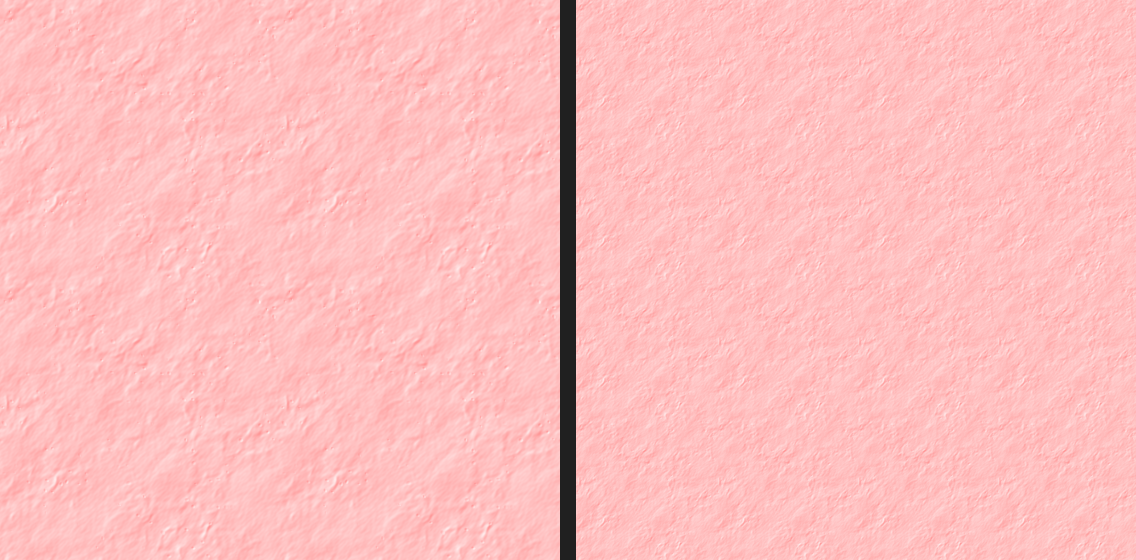
Left, the tile; right, the same tile 2 across and 2 down.
Reproduce this texture procedurally as a WebGL 1 fragment shader.

```glsl
precision highp float;
// Pink plaster wall: diagonal lumps, broken wrinkles, fine grain and small pits, lit from the upper left.

uniform vec2 u_resolution;

const vec3  PLASTER      = vec3(1.0, 0.752, 0.752);
const vec3  LIGHT_TINT   = vec3(0.0, 1.0, 1.0);   // red stays saturated
const vec2  LIGHT_DIR    = vec2(-0.8, 0.6);
const float TILES        = 2.0;    // repeats across the canvas
const float RELIEF       = 0.046;  // brightness per unit of slope
const float SLOPE_STEP   = 0.0027; // half the distance used to measure slope
const float MAX_SHADE    = 0.16;
const float TONE_DRIFT   = 0.028;
const float WARP         = 0.016;
const float WRINKLE      = 0.42;
const float WRINKLE_WIDTH = 0.2;
const float PIT_CELLS    = 34.0;
const float PIT_CHANCE   = 0.2;
const float PIT_DEPTH    = 2.0;    // relative to the pit radius
const float TAU          = 6.2831853;

float hash(vec2 p) {
  return fract(sin(dot(p, vec2(127.1, 311.7))) * 43758.5453);
}

vec2 wrapCell(vec2 cell, vec2 period) {
  return floor(mod(cell + 0.5, period));
}

float cornerValue(vec2 cell, vec2 offset, vec2 period, float seed) {
  float angle = TAU * hash(wrapCell(cell, period) + seed * 17.3);
  return dot(vec2(cos(angle), sin(angle)), offset);
}

// Gradient noise that wraps at a whole period.
float noise(vec2 q, vec2 period, float seed) {
  vec2 i = floor(q);
  vec2 f = q - i;
  vec2 u = f * f * f * (f * (f * 6.0 - 15.0) + 10.0);
  vec2 x = vec2(1.0, 0.0);
  vec2 y = vec2(0.0, 1.0);
  float low  = mix(cornerValue(i, f, period, seed),
                   cornerValue(i + x, f - x, period, seed), u.x);
  float high = mix(cornerValue(i + y, f - y, period, seed),
                   cornerValue(i + x + y, f - x - y, period, seed), u.x);
  return mix(low, high, u.y);
}

// Noise stretched along the rising diagonal; whole factors keep it tileable.
float diagonalNoise(vec2 p, float along, float across, float seed) {
  vec2 q = vec2(along * (p.x + p.y), across * (p.y - p.x));
  return noise(q, vec2(along, across), seed);
}

// Patches of rough plaster between smoother ones.
float roughness(vec2 p) {
  float n = noise(p * 5.0, vec2(5.0), 1.0) + 0.6 * noise(p * 11.0, vec2(11.0), 2.0);
  return smoothstep(-0.4, 0.4, n);
}

// Scattered dents, each kept inside its own cell.
float pits(vec2 p, float rough) {
  vec2 q = p * PIT_CELLS;
  vec2 cell = wrapCell(floor(q), vec2(PIT_CELLS));
  vec2 center = 0.32 + 0.36 * vec2(hash(cell + 5.1), hash(cell + 41.7));
  float radius = mix(0.15, 0.31, hash(cell + 77.3));
  float d = length(fract(q) - center) / radius;
  float bowl = max(0.0, 1.0 - d * d);
  float present = step(hash(cell + 113.9), PIT_CHANCE);
  return present * rough * bowl * bowl * PIT_DEPTH * radius / PIT_CELLS;
}

// Thin raised line along the zero contour of a noise value.
float crest(float n) {
  n /= WRINKLE_WIDTH;
  return exp(-n * n);
}

float height(vec2 p) {
  float rough = roughness(p);
  vec2 bend = vec2(noise(p * 13.0, vec2(13.0), 3.0), noise(p * 13.0, vec2(13.0), 4.0));
  vec2 w = p + WARP * bend;

  // Octaves: each weight is divided by the frequency across the grain.
  float h = 0.3 * diagonalNoise(w, 3.0, 5.0, 5.0) / 7.1;
  h += 0.42 * diagonalNoise(w, 7.0, 10.0, 6.0) / 14.1;
  h += mix(0.3, 0.75, rough) * diagonalNoise(w, 15.0, 20.0, 7.0) / 28.3;
  h += mix(0.28, 0.65, rough) * diagonalNoise(w, 27.0, 38.0, 8.0) / 53.7;
  h += 0.45 * diagonalNoise(p, 38.0, 68.0, 9.0) / 96.2;

  // Short wrinkles: crests broken up by a second noise.
  float gaps = smoothstep(-0.05, 0.35, noise(p * 17.0, vec2(17.0), 12.0));
  h += WRINKLE * rough * gaps * crest(diagonalNoise(w, 11.0, 14.0, 10.0)) / 19.8;

  return h - pits(w, rough);
}

void main() {
  vec2 p = fract(gl_FragCoord.xy / u_resolution * TILES);
  vec2 toLight = SLOPE_STEP * LIGHT_DIR;
  float slope = (height(p - toLight) - height(p + toLight)) / (2.0 * SLOPE_STEP);
  float drift = TONE_DRIFT * (noise(p * 4.0, vec2(4.0), 11.0)
                            + noise(p * 9.0, vec2(9.0), 13.0));
  float shade = clamp(RELIEF * slope + drift, -MAX_SHADE, MAX_SHADE);
  gl_FragColor = vec4(PLASTER + LIGHT_TINT * shade, 1.0);
}
```
